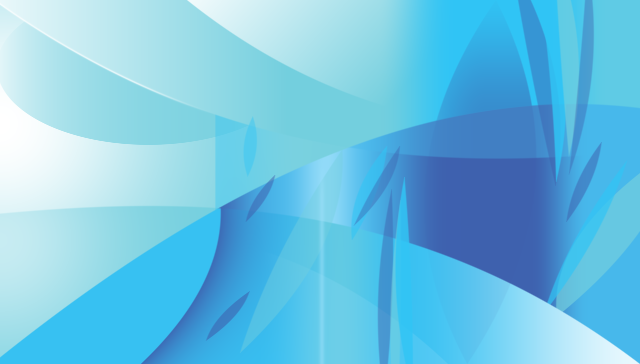
Write a Shadertoy shader that draws this background.

```glsl
// Abstract blue background: overlapping translucent sheets, soft glows and curved blades.

const vec3 WHITE = vec3(1.0);
const vec3 TEAL = vec3(0.45, 0.81, 0.87);
const vec3 CYAN = vec3(0.19, 0.77, 0.96);
const vec3 SKY = vec3(0.28, 0.72, 0.92);
const vec3 PALE = vec3(0.62, 0.88, 0.98);
const vec3 NAVY = vec3(0.24, 0.36, 0.67);

// Sheet edges: heights at x = 0, 1/3, 2/3 and 1
const vec4 RISING_EDGE = vec4(0.018, 0.420, 0.662, 0.703);
const vec4 UPPER_EDGE = vec4(0.989, 0.687, 0.571, 0.587);
const vec4 CORNER_EDGE = vec4(1.57, 0.945, 0.678, 0.63);
const vec4 LOWER_EDGE = vec4(0.413, 0.429, 0.317, 0.0);
const vec4 INNER_EDGE = vec4(0.413, 0.349, 0.053, -0.75);

// Cubic through four evenly spaced heights
float curve(float x, vec4 h) {
    float s = 3.0 * x;
    float a = s - 1.0, b = s - 2.0, c = s - 3.0;
    return dot(h, vec4(-a * b * c / 6.0, s * b * c / 2.0, -s * a * c / 2.0, s * a * b / 6.0));
}

float above(vec2 p, vec4 h) {
    float edge = 1.0 / iResolution.y;
    return smoothstep(-edge, edge, p.y - curve(p.x, h));
}

float bump(float x, float center, float width) {
    float d = (x - center) / width;
    return exp(-d * d);
}

// Bowed lens tapering to a point at both ends
float blade(vec2 p, vec2 bottom, vec2 top, float bend, float halfWidth) {
    float t = (p.y - bottom.y) / (top.y - bottom.y);
    float arch = 4.0 * t * (1.0 - t);
    float d = abs(p.x - mix(bottom.x, top.x, t) - bend * arch) - halfWidth * arch;
    float edge = 1.0 / iResolution.x;
    return (1.0 - smoothstep(-edge, edge, d)) * step(0.0, arch);
}

// Middle band, from dark fold to pale fold to the navy core
vec3 bandColor(vec2 p) {
    vec3 c = mix(SKY, NAVY, 0.85 * bump(p.x, 0.335, 0.055));
    c = mix(c, PALE, 0.85 * bump(p.x, 0.51, 0.045));
    float core = smoothstep(0.56, 0.70, p.x) * (1.0 - smoothstep(0.83, 0.92, p.x));
    c = mix(c, NAVY, core * 0.93);
    c = mix(c, TEAL, 0.7 * blade(p, vec2(0.87, 0.13), vec2(1.06, 0.60), -0.01, 0.045));
    return mix(c, CYAN, 0.7 * blade(p, vec2(0.85, 0.14), vec2(0.98, 0.56), 0.0, 0.014));
}

// Bottom sheet with a dark fold on the left and a white corner on the right
vec3 lowerColor(vec2 p) {
    vec3 c = mix(CYAN, SKY, 0.3);
    float fold = p.x - (0.22 + 0.60 * p.y - 0.72 * p.y * p.y);
    float edge = 1.0 / iResolution.x;
    c = mix(c, NAVY, 0.85 * smoothstep(-edge, edge, fold) * exp(-max(fold, 0.0) / 0.055));
    c = mix(c, TEAL, 0.7 * bump(p.x, 0.53, 0.06));
    c = mix(c, PALE, 0.18 * (1.0 - above(p, INNER_EDGE)) * smoothstep(0.40, 0.5, p.x));
    return mix(c, WHITE, 0.9 * smoothstep(0.62, 1.02, p.x));
}

// Left sheet with a white glow, cut by the lower sheet and a rounded flap
vec3 leftColor(vec2 p, float aspect) {
    vec2 q = p * vec2(aspect, 1.0);
    float glow = bump(length(q - vec2(0.0, 0.66)), 0.0, 0.48);
    float lowGlow = 0.6 * bump(length(q - vec2(0.0, 0.34)), 0.0, 0.32);
    float white = mix(lowGlow, glow, above(p, LOWER_EDGE));
    float flap = length((p - vec2(0.232, 0.817)) / vec2(0.237, 0.215)) - 1.0;
    float inFlap = 1.0 - smoothstep(-0.005, 0.005, flap);
    white = mix(white, 0.8 * exp(-p.x / 0.135), inFlap);
    vec3 c = mix(TEAL, WHITE, white);
    float strip = smoothstep(0.335, 0.338, p.x) * (1.0 - smoothstep(0.34, 0.48, p.x));
    return mix(c, CYAN, 0.4 * strip);
}

// Upper sheet with its bright corner and the cyan column on the right
vec3 upperColor(vec2 p) {
    float white = 0.85 * clamp(1.0 - p.x / 0.45, 0.0, 1.0);
    float corner = 0.9 * clamp((0.75 - p.x - 0.5 * (1.0 - p.y)) / 0.45, 0.0, 1.0);
    vec3 c = mix(TEAL, WHITE, mix(white, corner, above(p, CORNER_EDGE)));
    float column = smoothstep(0.59, 0.71, p.x) * (1.0 - 0.7 * smoothstep(0.86, 0.95, p.x));
    return mix(c, CYAN, column);
}

void mainImage(out vec4 fragColor, in vec2 fragCoord) {
    vec2 p = fragCoord / iResolution.xy;
    float aspect = iResolution.x / iResolution.y;
    float rising = above(p, RISING_EDGE);
    float upper = above(p, UPPER_EDGE);
    float middle = above(p, LOWER_EDGE);

    // Sheets
    vec3 c = mix(lowerColor(p), bandColor(p), middle);
    c = mix(c, SKY, 0.45 * upper);
    c = mix(c, mix(leftColor(p, aspect), upperColor(p), upper), rising);
    float rim = bump(p.y - curve(p.x, UPPER_EDGE), 0.0, 0.003);
    c = mix(c, WHITE, 0.7 * rim * (1.0 - smoothstep(0.2, 0.34, p.x)));

    // Large lens
    float lens = blade(p, vec2(0.73, 0.0), vec2(0.775, 1.0), -0.002, 0.086);
    float depth = mix(0.22, 0.55 * smoothstep(1.05, 0.65, p.y), rising);
    c = mix(c, NAVY, lens * mix(0.08, depth, middle) * smoothstep(0.65, 0.80, p.x + 0.04));

    // Blades at the upper right
    c = mix(c, NAVY, 0.45 * blade(p, vec2(0.868, 0.49), vec2(0.80, 1.10), 0.015, 0.018));
    c = mix(c, CYAN, 0.85 * blade(p, vec2(0.869, 0.50), vec2(0.835, 1.12), 0.018, 0.012));
    c = mix(c, TEAL, 0.70 * blade(p, vec2(0.889, 0.57), vec2(0.866, 1.15), 0.012, 0.014));
    c = mix(c, NAVY, 0.40 * blade(p, vec2(0.889, 0.52), vec2(0.918, 1.10), 0.012, 0.010));
    c = mix(c, NAVY, 0.50 * blade(p, vec2(0.885, 0.39), vec2(0.940, 0.61), 0.0, 0.010));

    // Blades at the center and left
    c = mix(c, TEAL, 0.45 * blade(p, vec2(0.375, 0.03), vec2(0.535, 0.59), 0.015, 0.030));
    c = mix(c, NAVY, 0.50 * blade(p, vec2(0.384, 0.39), vec2(0.430, 0.52), 0.0, 0.008));
    c = mix(c, CYAN, 0.45 * blade(p, vec2(0.387, 0.515), vec2(0.395, 0.68), 0.0, 0.010));
    c = mix(c, NAVY, 0.55 * blade(p, vec2(0.322, 0.064), vec2(0.390, 0.20), 0.0, 0.011));
    c = mix(c, CYAN, 0.60 * blade(p, vec2(0.550, 0.34), vec2(0.605, 0.60), -0.004, 0.014));
    c = mix(c, NAVY, 0.40 * blade(p, vec2(0.553, 0.38), vec2(0.625, 0.60), 0.006, 0.010));
    c = mix(c, NAVY, 0.45 * blade(p, vec2(0.600, -0.10), vec2(0.612, 0.48), -0.004, 0.011));
    c = mix(c, TEAL, 0.60 * blade(p, vec2(0.620, -0.20), vec2(0.626, 0.45), -0.005, 0.008));
    c = mix(c, CYAN, 0.85 * blade(p, vec2(0.645, -0.08), vec2(0.632, 0.514), -0.008, 0.012));

    // Pale vertical crease
    c = mix(c, PALE, 0.5 * bump(p.x, 0.503, 0.004) * (1.0 - smoothstep(0.45, 0.58, p.y)));
    fragColor = vec4(c, 1.0);
}
```
